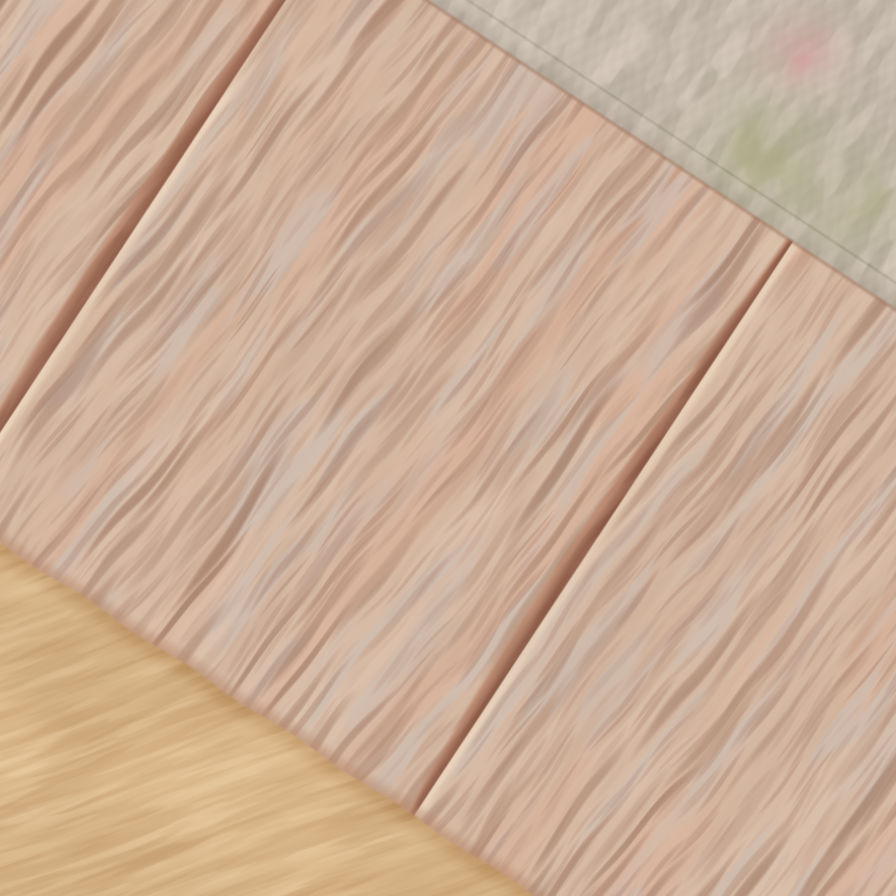
This texture is drawn by a WebGL 1 fragment shader. Its source:

```glsl
precision highp float;
// Slanted pale oak boards with grooves, between a yellow wood strip and a woven cloth.
uniform vec2 u_resolution;

vec2 hash2(vec2 p) {
  return fract(sin(vec2(dot(p, vec2(127.1, 311.7)), dot(p, vec2(269.5, 183.3)))) * 4375.85);
}

// Smooth cellular noise: random cell values blended by distance, 0 to 1
float cells(vec2 p) {
  vec2 id = floor(p);
  float sum = 0.0, total = 0.0;
  for (int j = -1; j <= 1; j++) {
    for (int i = -1; i <= 1; i++) {
      vec2 cell = id + vec2(float(i), float(j));
      vec2 d = p - cell - hash2(cell);
      float w = exp(-7.0 * dot(d, d));
      sum += w * hash2(cell + 41.3).x;
      total += w;
    }
  }
  return sum / (total + 1e-4);
}

// Scattered tapering pores, one per cell, of random length and depth
float pores(vec2 p) {
  vec2 id = floor(p);
  float depth = 0.0;
  for (int j = -1; j <= 1; j++) {
    for (int i = -1; i <= 1; i++) {
      vec2 cell = id + vec2(float(i), float(j));
      vec2 r = hash2(cell + 17.7);
      vec2 d = p - cell - hash2(cell);
      d.x += (r.y - 0.5) * 0.5 * d.y;
      d /= vec2(0.2 + 0.2 * r.y, 0.45 + 0.5 * r.x);
      depth = max(depth, r.x * smoothstep(1.0, 0.1, dot(d, d)));
    }
  }
  return depth;
}

// q.x runs across the boards, q.y along them
vec3 boardColor(vec2 q) {
  vec2 g = vec2(q.x - 0.07 * q.y, q.y);
  g.x += 0.004 * sin(g.y * 13.0 + g.x * 17.0) + 0.0015 * sin(g.y * 41.0 + g.x * 60.0);
  float broad = cells(g * vec2(13.0, 2.6));
  float lane = cells(g * vec2(50.0, 6.0) + 7.0);
  float fine = cells(g * vec2(150.0, 17.0) + 3.0);
  vec3 col = mix(vec3(0.81, 0.69, 0.60), vec3(0.87, 0.77, 0.69), 0.3 * broad + 0.35 * lane + 0.35 * fine);
  col = mix(col, vec3(0.86, 0.68, 0.58), 0.5 * smoothstep(0.5, 0.9, cells(g * vec2(34.0, 4.0) + 23.0)));
  col = mix(col, vec3(0.80, 0.74, 0.70), 0.6 * smoothstep(0.55, 0.9, cells(g * vec2(65.0, 8.0) + 61.0)));
  float large = pores(g * vec2(42.0, 7.0) + 5.0);
  float small = pores(g * vec2(82.0, 17.0) + 31.0);
  col = mix(col, vec3(0.61, 0.46, 0.38), large * mix(0.35, 0.85, broad));
  col = mix(col, vec3(0.67, 0.52, 0.45), small * mix(0.5, 0.25, broad));

  // Groove: soft shadow on the left, crisp dark lip, lit edge on the right
  float x = mod(q.x + 0.5955, 0.621) - 0.3105;
  float t = clamp((q.y - 0.329) / 0.769, 0.0, 1.0);
  float wide = 0.008 + 0.012 * sin(3.14 * pow(t, 0.8));
  float edge = max(0.0015, 0.75 / u_resolution.y);
  float lit = smoothstep(-edge, edge, x) * smoothstep(0.013, 0.003, x);
  col = mix(col, vec3(0.93, 0.84, 0.75), lit * (0.5 + 0.5 * lane));
  float shade = smoothstep(-wide - 0.003, -wide + 0.004, x) * smoothstep(edge, -edge, x);
  vec3 grooveCol = mix(vec3(0.72, 0.53, 0.43), vec3(0.56, 0.36, 0.28), smoothstep(-wide, -0.001, x));
  return mix(col, grooveCol + 0.08 * (fine - 0.5), shade * 0.95);
}

vec3 stripColor(vec2 p) {
  vec2 g = vec2(dot(p, vec2(0.94, 0.34)), dot(p, vec2(-0.34, 0.94)));
  g.y += 0.003 * sin(g.x * 15.0);
  float grain = 0.6 * cells(g * vec2(9.0, 110.0)) + 0.4 * cells(g * vec2(22.0, 230.0) + 9.0);
  vec3 col = mix(vec3(0.78, 0.63, 0.45), vec3(0.89, 0.77, 0.60), grain);
  return col + 0.04 * (cells(p * 6.0) - 0.5);
}

vec3 clothColor(vec2 p, vec2 q) {
  float thread = cells(q * vec2(85.0, 24.0) + 13.0);
  float weave = sin(q.x * 420.0 + 3.0 * thread) * sin(q.y * 240.0 + 4.0 * thread);
  vec3 col = mix(vec3(0.72, 0.68, 0.62), vec3(0.83, 0.78, 0.73), thread) + 0.012 * weave;
  float patchy = 0.5 + 0.6 * cells(q * vec2(45.0, 30.0));
  float green = exp(-260.0 * dot(p - vec2(0.85, 0.83), p - vec2(0.85, 0.83)))
              + 0.7 * exp(-300.0 * dot(p - vec2(0.96, 0.77), p - vec2(0.96, 0.77)));
  vec2 rose = (p - vec2(0.895, 0.942)) * vec2(28.0, 32.0);
  col = mix(col, vec3(0.66, 0.66, 0.50), min(green * patchy, 1.0) * 0.75);
  col = mix(col, vec3(0.82, 0.60, 0.60), exp(-dot(rose, rose)) * patchy * 0.75);
  // Hem: darker border with a thin seam
  float h = q.y - 1.098;
  col -= 0.05 * smoothstep(0.022, 0.0, h);
  return col - 0.07 * smoothstep(0.003, 0.0, abs(h - 0.024));
}

void main() {
  vec2 p = gl_FragCoord.xy / u_resolution;
  vec2 q = vec2(dot(p, vec2(0.8345, -0.551)), dot(p, vec2(0.551, 0.8345)));
  float soft = max(0.0025, 0.75 / u_resolution.y);
  float low = q.y - 0.329 - 0.0015 * sin(q.x * 45.0);
  float high = q.y - 1.098;

  vec3 col = boardColor(q);
  // Worn, shaded board ends
  col = mix(col, vec3(0.72, 0.54, 0.43), 0.55 * smoothstep(0.018, 0.0, low));
  col = mix(col, vec3(0.63, 0.47, 0.38), 0.7 * smoothstep(-0.006, 0.0, high));
  vec3 strip = stripColor(p) - vec3(0.06, 0.08, 0.09) * smoothstep(-0.025, 0.0, low);
  col = mix(strip, col, smoothstep(-soft, soft, low));
  col = mix(col, clothColor(p, q), smoothstep(-soft, soft, high));
  gl_FragColor = vec4(col, 1.0);
}
```
